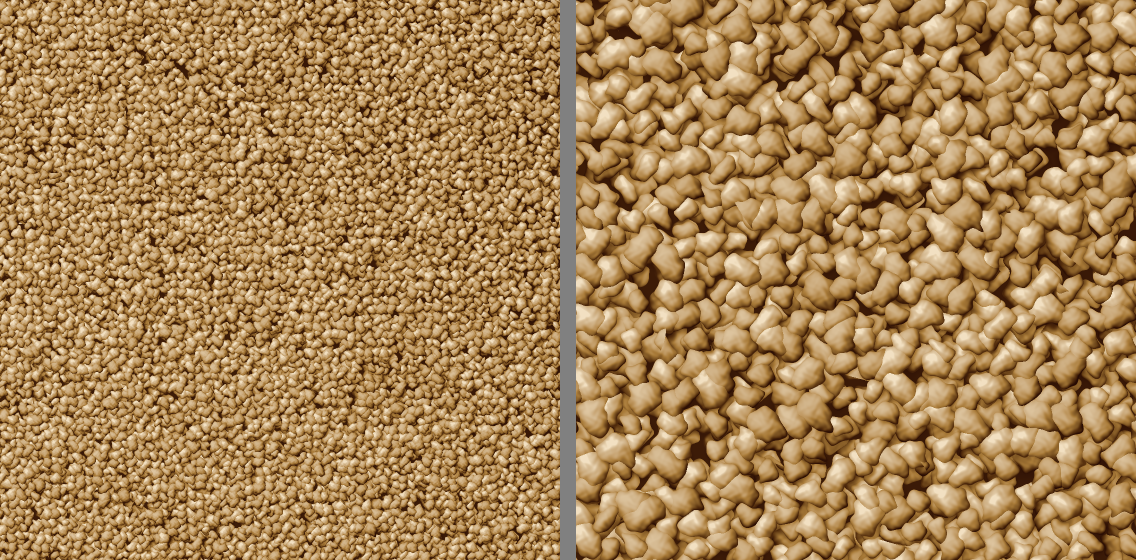
Left: the whole. Right: its middle third, enlarged.
Give the GLSL for this texture, as a WebGL 1 fragment shader.

```glsl
precision highp float;
// A bed of small tan granules seen from above, lit from the upper left.
// Three layers of jittered cellular domes are stacked; each layer shadows
// the one below, and the resulting light value picks a colour from a ramp.
uniform vec2 u_resolution;

const float GRAINS_ACROSS = 66.0;
const vec3 LIGHT = vec3(-0.35, 0.40, 0.85);

const vec3 PIT = vec3(0.15, 0.04, 0.01);
const vec3 UMBER = vec3(0.33, 0.18, 0.05);
const vec3 BROWN = vec3(0.50, 0.34, 0.14);
const vec3 OCHRE = vec3(0.66, 0.48, 0.22);
const vec3 TAN = vec3(0.76, 0.61, 0.40);
const vec3 CREAM = vec3(0.83, 0.72, 0.56);
const vec3 GLINT = vec3(0.95, 0.88, 0.76);

vec2 hash2(vec2 cell) {
  vec3 q = fract(cell.xyx * vec3(0.1031, 0.1030, 0.0973));
  q += dot(q, q.yzx + 33.33);
  return fract((q.xx + q.yz) * q.zy);
}

vec2 rotate(vec2 p, float angle) {
  float c = cos(angle), s = sin(angle);
  return vec2(c * p.x - s * p.y, s * p.x + c * p.y);
}

// Layered sines bend the round outlines into uneven lumps.
vec2 roughen(vec2 p) {
  p += 0.10 * sin(p.yx * 4.1 + vec2(0.7, 2.3));
  return p + 0.045 * sin(p.yx * 9.7 + 1.9 * sin(p * 2.3));
}

// Broad drifts running down to the right, about -1 to 1.
float drift(vec2 uv) {
  vec2 q = rotate(uv, 0.6);
  float wave = sin(q.y * 31.0 + 2.0 * sin(q.x * 9.0));
  return 0.6 * wave + 0.4 * sin(q.x * 23.0 + 3.0 * sin(q.y * 17.0));
}

// Colour for a light value: 0 is a deep pit, 1 a lit face, above 1 a glint.
vec3 ramp(float t) {
  vec3 col = mix(PIT, UMBER, clamp(t * 5.0, 0.0, 1.0));
  col = mix(col, BROWN, clamp(t * 5.0 - 1.0, 0.0, 1.0));
  col = mix(col, OCHRE, clamp(t * 5.0 - 2.0, 0.0, 1.0));
  col = mix(col, TAN, clamp(t * 5.0 - 3.0, 0.0, 1.0));
  col = mix(col, CREAM, clamp(t * 5.0 - 4.0, 0.0, 1.0));
  return mix(col, GLINT, clamp(t * 4.0 - 4.0, 0.0, 1.0));
}

// Light value of a dome at offset v from its centre, in radii.
float shadeDome(vec2 v, float dome, vec2 grit, float tone) {
  vec3 normal = normalize(vec3(v + 0.16 * grit, dome + 0.05));
  float lambert = max(dot(normal, LIGHT), -0.1);
  float glint = 0.25 * pow(max(lambert, 0.0), 24.0) * step(0.6, tone);
  return 0.17 + 0.86 * lambert + glint + 0.22 * (tone - 0.5);
}

// Topmost grain of one layer: x light, y coverage, z light let through below.
vec3 grainLayer(vec2 p, float seed, float density, vec2 grit) {
  vec3 result = vec3(0.0, 0.0, 1.0);
  float top = -1.0;
  for (int j = -1; j <= 1; j++) {
    for (int i = -1; i <= 1; i++) {
      vec2 cell = floor(p) + vec2(float(i), float(j));
      vec2 place = hash2(cell + seed);
      vec2 form = hash2(cell + seed + 57.3);
      vec2 trait = hash2(cell + seed + 113.7);
      if (trait.x > density) continue;
      float radius = mix(0.43, 0.75, form.x * form.x);
      vec2 v = (p - cell - 0.15 - 0.7 * place) / radius;
      float angle = 6.2832 * form.y;
      vec2 squashed = rotate(v, angle) * vec2(0.88, 1.15);
      float d2 = dot(squashed, squashed);
      float shadow = smoothstep(0.65, 1.35, length(v + 0.35 * LIGHT.xy));
      result.z = min(result.z, shadow);
      float dome = sqrt(max(1.0 - d2, 0.0));
      float height = radius * dome + 0.35 * trait.x;
      if (d2 < 1.0 && height > top) {
        top = height;
        vec2 facing = rotate(squashed, -angle);
        result.x = shadeDome(facing, dome, grit, trait.y);
        result.y = smoothstep(0.0, 0.25, dome);
      }
    }
  }
  return result;
}

vec3 granules(vec2 uv) {
  vec2 p = uv * GRAINS_ACROSS;
  vec2 grit = sin(p.yx * 13.0 + 2.5 * sin(p * 7.3)) * sin(p * 8.7 + 1.3);
  float gloom = smoothstep(0.3, 1.3, 0.75 * uv.x + 0.45 * uv.y);
  float density = 0.93 - 0.10 * drift(uv) - 0.12 * gloom;
  vec2 q = roughen(p);
  vec3 upper = grainLayer(q + 20.0, 3.0, density, grit);
  vec3 middle = grainLayer(rotate(q, 0.7) + 90.0, 41.0, density, grit);
  vec3 lower = grainLayer(rotate(q, 1.9) + 150.0, 77.0, 0.95, grit);

  // Composite upward; lower grains lose light to those above them.
  float depth = mix(0.55, 0.35, gloom);
  float t = mix(0.06, lower.x * 0.8, lower.y);
  t = mix(t * mix(depth, 1.0, middle.z), middle.x, middle.y);
  t = mix(t * mix(depth, 1.0, upper.z), upper.x, upper.y);
  return ramp(t + 0.04 - 0.05 * gloom);
}

void main() {
  // Four samples per pixel smooth the grain edges.
  vec3 col = vec3(0.0);
  for (int k = 0; k < 4; k++) {
    vec2 corner = vec2(mod(float(k), 2.0), floor(float(k) * 0.5));
    vec2 position = gl_FragCoord.xy + 0.5 * corner - 0.25;
    col += granules(position / min(u_resolution.x, u_resolution.y));
  }
  gl_FragColor = vec4(col * 0.25, 1.0);
}
```
